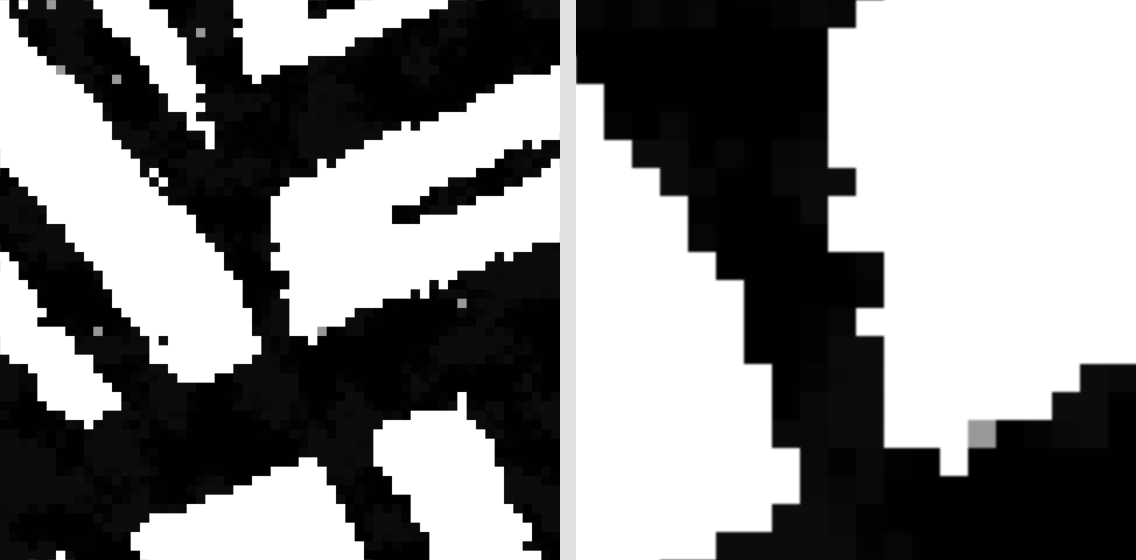
Left, the full canvas; right, a detail of the centre.
Write a WebGL 2 fragment shader that draws this pattern.

```glsl
#version 300 es
precision highp float;
// Coarse two-tone blocks: white slabs in three plates, split by dark channels.
// Each plate repeats rotated bars from distance functions; the result is sampled
// on a square grid with ragged borders, then blended softly between blocks.

uniform vec2 u_resolution;
out vec4 fragColor;

const float BLOCKS = 60.0;       // blocks across the canvas
const float BLOCK_BLUR = 0.08;   // soft border, in blocks
const float NO_SLIT = 9.0;
const vec3 INK = vec3(0.004);
const vec3 INK_LIFT = vec3(0.048);
const vec3 PAPER = vec3(1.0);

float hash(vec2 p) {
    vec3 q = fract(vec3(p.xyx) * 0.1031);
    q += dot(q, q.yzx + 33.33);
    return fract((q.x + q.y) * q.z);
}

float valueNoise(vec2 p) {
    vec2 i = floor(p), f = fract(p);
    f = f * f * (3.0 - 2.0 * f);
    float low = mix(hash(i), hash(i + vec2(1, 0)), f.x);
    float high = mix(hash(i + vec2(0, 1)), hash(i + vec2(1, 1)), f.x);
    return mix(low, high, f.y);
}

vec2 direction(float degrees) {
    float a = radians(degrees);
    return vec2(cos(a), sin(a));
}

// Maximum with a rounded corner of radius r
float roundMax(float a, float b, float r) {
    vec2 u = max(vec2(a, b) + r, 0.0);
    return min(max(a, b), -r) + length(u);
}

// Parallel bars: the middle one is widest, and depth (distance inside the
// plate) cuts their ends. A widening slit opens past slitStart.
float bars(vec2 p, vec2 pivot, float degrees, float pitch, float width,
           float slitStart, float depth) {
    vec2 axis = direction(degrees);
    float along = dot(p - pivot, axis);
    float across = dot(p - pivot, vec2(-axis.y, axis.x));
    float row = round(across / pitch);
    float offset = abs(across - row * pitch);
    float vary = hash(vec2(row + 17.0, degrees + 90.0));
    float scale = row == 0.0 ? 1.0 : mix(0.45, 0.62, vary);
    float inset = row == 0.0 ? 0.0 : 0.025 * vary;
    float bar = roundMax(offset - 0.5 * width * scale, inset - depth, 0.02);
    float slitHalf = 0.012 + 0.07 * max(along - slitStart, 0.0);
    float slit = max(offset - slitHalf, slitStart - along);
    return max(bar, -slit);
}

// Signed distance to the slabs, negative inside
float slabs(vec2 p) {
    float aboveChannel = dot(p - vec2(0.5, 0.28), direction(112.0));
    float rightOfWall = dot(p - vec2(0.445, 0.6), direction(13.0));
    float leftDepth = min(aboveChannel - 0.09, -rightOfWall - 0.03);
    float rightDepth = min(aboveChannel - 0.085, rightOfWall - 0.035);
    float lowDepth = -aboveChannel - 0.105;
    float left = bars(p, vec2(0.22, 0.6), -50.0, 0.25, 0.185, NO_SLIT, leftDepth);
    float right = bars(p, vec2(0.52, 0.53), 23.0, 0.4, 0.28, 0.21, rightDepth);
    float low = bars(p, vec2(0.42, 0.06), -66.0, 0.38, 0.37, NO_SLIT, lowDepth);
    return min(left, min(right, low));
}

// Flat colour of one block
vec3 blockColor(vec2 block) {
    vec2 p = (block + 0.5) / BLOCKS;
    float grain = hash(block + 71.0);
    float d = slabs(p);
    d += 0.022 * (valueNoise(p * 11.0 + 5.0) - 0.5);
    d += 0.016 * (grain - 0.5);

    // Stray holes and specks close to the borders
    float stray = hash(block + 203.0);
    if (stray > 0.985 && abs(d) < 0.02) d = -d;

    float mottle = valueNoise(p * 16.0 + 40.0) + 0.35 * (grain - 0.5);
    vec3 ink = mix(INK, INK_LIFT, smoothstep(0.42, 0.72, mottle));
    if (stray < 0.0015) ink = vec3(0.6);
    return d < 0.0 ? PAPER : ink;
}

void main() {
    vec2 p = gl_FragCoord.xy / u_resolution;
    vec2 grid = p * BLOCKS - 0.5;
    vec2 block = floor(grid);
    vec2 blend = smoothstep(0.5 - BLOCK_BLUR, 0.5 + BLOCK_BLUR, fract(grid));

    // Blend the four nearest blocks across their narrow borders
    vec3 bottom = mix(blockColor(block), blockColor(block + vec2(1, 0)), blend.x);
    vec3 top = mix(blockColor(block + vec2(0, 1)), blockColor(block + vec2(1, 1)), blend.x);
    fragColor = vec4(mix(bottom, top, blend.y), 1.0);
}
```
